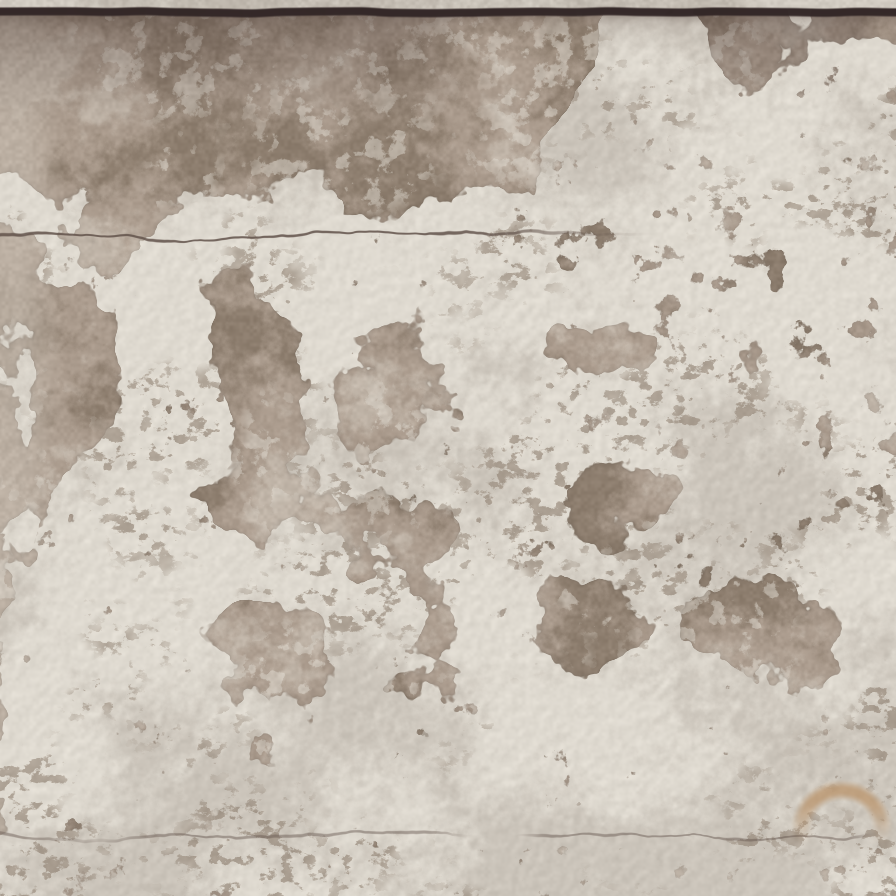
This texture is drawn by a WebGL 1 fragment shader. Its source:

```glsl
precision highp float;
// Weathered wall: pale paint flaking off brown render below a shadowed ledge.
// A signed field (top band, left strip, scattered lobes) roughened by fractal
// noise decides where paint is lost; stains, flecks and cracks are laid over it.

uniform vec2 u_resolution;

const vec3 PAINT = vec3(0.873, 0.853, 0.815);
const vec3 WORN_PAINT = vec3(0.745, 0.715, 0.675);
const vec3 PALE_RENDER = vec3(0.755, 0.710, 0.660);
const vec3 RENDER = vec3(0.670, 0.610, 0.555);
const vec3 DARK_RENDER = vec3(0.550, 0.490, 0.430);
const vec3 GRIME = vec3(0.380, 0.320, 0.290);
const vec3 SHADOW = vec3(0.190, 0.145, 0.145);
const vec3 RUST = vec3(0.720, 0.550, 0.370);

const float EDGE_SOFTNESS = 0.0016;
const float EDGE_ROUGHNESS = 0.17;
const float BAND_BOTTOM = 0.785;
const float LEDGE_Y = 0.986;
const float CRACK_Y = 0.736;
const float LOWER_CRACK_Y = 0.067;

float hash(vec2 p) {
  vec3 q = fract(p.xyx * 0.1031);
  q += dot(q, q.yzx + 33.33);
  return fract((q.x + q.y) * q.z);
}

float noise(vec2 p) {
  vec2 cell = floor(p), f = fract(p);
  f = f * f * (3.0 - 2.0 * f);
  float low = mix(hash(cell), hash(cell + vec2(1.0, 0.0)), f.x);
  float high = mix(hash(cell + vec2(0.0, 1.0)), hash(cell + 1.0), f.x);
  return mix(low, high, f.y);
}

float fbm(vec2 p) {
  float sum = 0.0, weight = 0.516;
  for (int i = 0; i < 5; i++) {
    sum += weight * noise(p);
    p = mat2(1.6, 1.2, -1.2, 1.6) * p + 17.3;
    weight *= 0.5;
  }
  return sum;
}

// Scattered lobes of lost paint on a jittered grid, small at the upper right.
float lobes(vec2 p) {
  float field = -1.0;
  for (int i = 0; i < 12; i++) {
    vec2 id = vec2(mod(float(i), 4.0), floor(float(i) / 4.0));
    vec2 home = vec2(0.27, 0.29) + id * vec2(0.2, 0.15);
    vec2 jitter = vec2(hash(id + 3.7), hash(id + 41.2)) - 0.5;
    vec2 size = vec2(hash(id + 73.1), hash(id + 97.6));
    vec2 radius = mix(vec2(0.032, 0.048), vec2(0.06, 0.085), size);
    float right = step(0.6, home.x);
    radius.x *= 1.0 + 0.5 * right;
    radius *= mix(1.0, 0.32, right * step(0.4, home.y));
    vec2 offset = (p - home - jitter * vec2(0.07, 0.06)) / radius;
    field = max(field, min(radius.x, radius.y) * (1.0 - length(offset)));
  }
  return field;
}

// Positive where the paint is gone, roughly in canvas units.
float lossField(vec2 p) {
  float band = p.y - mix(BAND_BOTTOM, 0.965, smoothstep(0.59, 0.7, p.x));
  band += 0.11 * (noise(p * vec2(17.0, 9.0)) - 0.5);
  float strip = mix(-0.03, 0.125, smoothstep(0.22, 0.6, p.y)) - p.x;
  strip = min(strip, 0.78 - p.y);
  float streakX = 0.045 + 0.03 * (noise(vec2(p.y * 7.0, 5.0)) - 0.5);
  strip = min(strip, abs(p.x - streakX) - 0.007);
  float field = max(max(band, strip), lobes(p));
  return field + EDGE_ROUGHNESS * (fbm(p * 13.0) - 0.5);
}

float crackLine(vec2 p, float height, float width) {
  float path = height + 0.024 * (fbm(vec2(p.x * 11.0, height * 50.0)) - 0.5);
  float thickness = width * (0.4 + noise(vec2(p.x * 28.0, height * 90.0)));
  return 1.0 - smoothstep(thickness * 0.4, thickness + 0.001, abs(p.y - path));
}

void main() {
  vec2 p = gl_FragCoord.xy / u_resolution;
  float softness = max(EDGE_SOFTNESS, 0.7 / u_resolution.y);
  float clouds = fbm(p * 6.0 + 31.0);
  float grain = fbm(p * 85.0 + 9.0);
  float fine = noise(p * 260.0) - 0.5;
  float relief = noise(p * 130.0) - noise(p * 130.0 + vec2(-0.4, 0.4));

  // Paint with worn clouds, a grubby foot and clustered grey flecks.
  float foot = 1.0 - smoothstep(0.03, 0.14, p.y);
  float rightSide = smoothstep(0.5, 0.75, p.x) * smoothstep(0.28, 0.45, p.y)
    * (1.0 - smoothstep(0.75, 0.9, p.y));
  float wear = smoothstep(0.46, 0.76, clouds + 0.14 * foot + 0.3 * (grain - 0.5));
  vec3 paint = mix(PAINT, WORN_PAINT, 0.62 * wear);
  float cluster = fbm(p * vec2(7.0, 9.0) + 67.0) + 0.1 * rightSide + 0.1 * foot;
  float fleck = smoothstep(0.57, 0.67, fbm(p * vec2(75.0, 100.0) + 12.0));
  paint = mix(paint, DARK_RENDER, 0.6 * fleck * smoothstep(0.49, 0.67, cluster));
  paint += 0.045 * relief + 0.025 * fine;

  // Bare render: mottled, paler at far left, with grains and paint residue.
  float tone = fbm(p * vec2(9.0, 11.0) + 51.0) + 0.3 * (grain - 0.5);
  vec3 bare = mix(RENDER, DARK_RENDER, smoothstep(0.47, 0.72, tone));
  float pale = 1.0 - smoothstep(0.26, 0.47, tone);
  pale = max(pale, 0.8 * (1.0 - smoothstep(0.02, 0.08, p.x)));
  bare = mix(bare, PALE_RENDER, pale);
  float residue = smoothstep(0.56, 0.66, fbm(p * 65.0 + 23.0));
  bare = mix(bare, PAINT, 0.5 * residue * smoothstep(0.5, 0.65, clouds));
  float damp = smoothstep(0.84, 0.98, p.y) * smoothstep(0.4, 0.7, noise(vec2(p.x * 11.0, p.y * 2.0)));
  bare = mix(bare, GRIME, 0.4 * damp);
  bare += 0.05 * fine + 0.03 * relief;

  // Flaked edges, and small chips mostly on the right and at the foot.
  float loss = lossField(p);
  float chips = fbm(p * 38.0 + 5.0) - 0.79 + 0.1 * rightSide + 0.05 * foot;
  float field = max(loss, 0.06 * chips);
  bare *= 1.0 - 0.1 * exp(-max(field, 0.0) / 0.003);
  vec3 color = mix(paint, bare, smoothstep(-softness, softness, field));

  // Cracks and a curved rust stain.
  float crack = crackLine(p, CRACK_Y, 0.0016) * (1.0 - smoothstep(0.5, 0.75, p.x));
  float lowerCrack = crackLine(p, LOWER_CRACK_Y, 0.0014) * smoothstep(0.35, 0.6, noise(p * 9.0));
  color = mix(color, GRIME, max(0.85 * crack, 0.45 * lowerCrack));
  vec2 rustOffset = p - vec2(0.94, 0.075);
  float arc = abs(length(rustOffset) - 0.047 + 0.02 * (clouds - 0.5));
  float rust = (1.0 - smoothstep(0.002, 0.014, arc)) * smoothstep(-0.02, 0.035, rustOffset.y);
  color = mix(color, RUST, 0.65 * rust);

  // Ledge along the top, its dark gap and the shade it casts.
  float below = LEDGE_Y - p.y + 0.003 * (noise(vec2(p.x * 25.0, 2.0)) - 0.5);
  color = mix(color, GRIME, 0.65 * exp(-max(below, 0.0) / 0.009));
  vec3 ledge = mix(PAINT, WORN_PAINT, 0.4 + 0.6 * wear) + 0.06 * fine;
  color = mix(ledge, color, smoothstep(-0.005, -0.002, below));
  color = mix(color, SHADOW, 0.95 * (1.0 - smoothstep(0.003, 0.006, abs(below))));

  gl_FragColor = vec4(clamp(color, 0.0, 1.0), 1.0);
}
```
